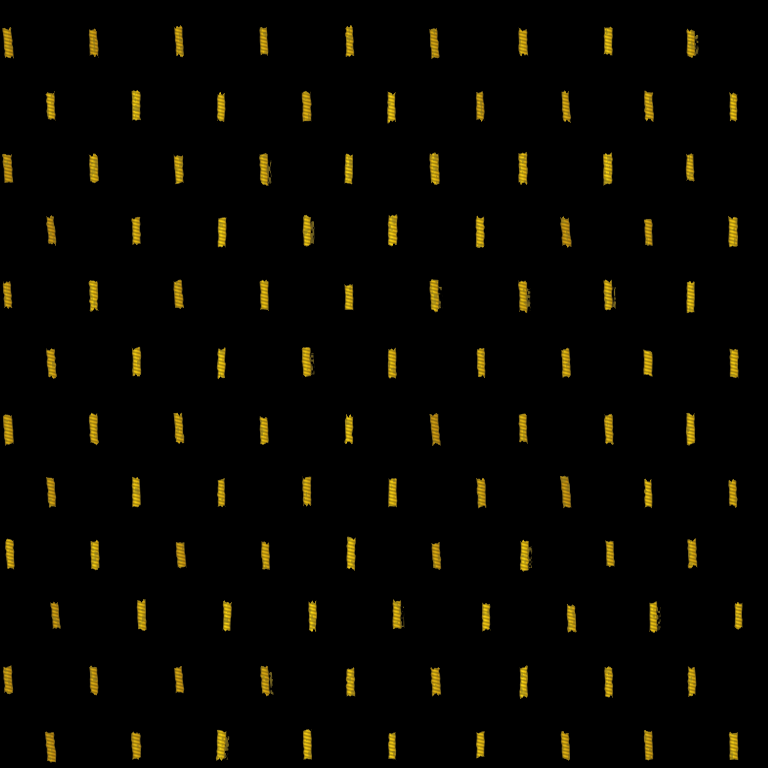
A WebGL 1 fragment shader for this pattern:

```glsl
precision highp float;

uniform vec2 u_resolution;

// Layout, in canvas units unless noted
const vec2 GRID = vec2(9.0, 12.0);         // repeats across and down
const vec2 FIRST = vec2(0.597, 0.344);     // first mark, in cells
const float STAGGER = 0.503;               // shift of alternate rows, in cells
const vec2 HALF_SIZE = vec2(0.0054, 0.0186);
const float COIL_PITCH = 0.0046;
const float END_FRAY = 0.0048;
const float SIDE_FRAY = 0.0017;
const float MAX_LEAN = 0.10;
const float GHOST_CHANCE = 0.10;
const float PI = 3.14159265;

// Thread colours
const vec3 SHADOW = vec3(0.25, 0.21, 0.11);
const vec3 OLIVE = vec3(0.49, 0.42, 0.12);
const vec3 AMBER = vec3(0.69, 0.50, 0.06);
const vec3 GOLD = vec3(0.81, 0.65, 0.06);
const vec3 GLINT = vec3(0.97, 0.85, 0.09);

float hash(vec2 p) {
    vec3 q = fract(p.xyx * 0.1031);
    q += dot(q, q.yzx + 33.33);
    return fract((q.x + q.y) * q.z);
}

float noise(vec2 p) {
    vec2 i = floor(p);
    vec2 f = fract(p);
    f = f * f * (3.0 - 2.0 * f);
    float low = mix(hash(i), hash(i + vec2(1.0, 0.0)), f.x);
    float high = mix(hash(i + vec2(0.0, 1.0)), hash(i + 1.0), f.x);
    return mix(low, high, f.y);
}

float boxDistance(vec2 p, vec2 halfSize) {
    vec2 d = abs(p) - halfSize;
    return length(max(d, 0.0)) + min(max(d.x, d.y), 0.0);
}

// Slow misregistration of rows and columns
vec2 drift(vec2 center, float row) {
    float columnSlip = 0.004 * (step(0.60, center.x) - step(0.82, center.x));
    float rowSlip = 0.007 * exp(-1.5 * (row - 2.2) * (row - 2.2));
    float rowSag = 0.005 * cos(2.0 * PI * (row - 4.5) / 7.0) * sin(PI * row / 11.0);
    return vec2(columnSlip + rowSlip, -rowSag);
}

float coverage(float distance, float pixel) {
    return 1.0 - smoothstep(-0.6 * pixel, 0.6 * pixel, distance);
}

// Coiled metal thread: ridges, lengthwise sheen, tarnish and dark rim
vec3 threadColor(vec2 p, vec2 grain, float edge, float warmth, float pixel) {
    float ridge = 0.5 + 0.5 * cos(2.0 * PI * (p.y + 0.25 * p.x) / COIL_PITCH);
    ridge = mix(0.5, ridge, 1.0 - smoothstep(0.3, 0.6, pixel / COIL_PITCH));
    float mottling = noise(grain + p / vec2(0.0030, 0.0042));
    float sheen = exp(-pow((p.x + 0.0012) / 0.0028, 2.0));
    vec3 color = mix(GOLD, AMBER, warmth);
    color = mix(color, GLINT, sheen * (1.0 - 0.65 * warmth) * (0.25 + 0.7 * mottling));
    color *= 0.80 + 0.28 * ridge;
    color = mix(color, OLIVE, 0.55 * smoothstep(0.55, 0.95, mottling));
    float rim = smoothstep(-0.0021, 0.0, edge);
    return mix(color, mix(SHADOW, OLIVE, mottling), 0.75 * rim);
}

void main() {
    vec2 uv = gl_FragCoord.xy / u_resolution;
    float pixel = 1.0 / min(u_resolution.x, u_resolution.y);

    // Find the staggered cell
    vec2 grid = uv * GRID - FIRST;
    float row = floor(grid.y + 0.5);
    float parity = mod(row, 2.0);
    float shift = parity * STAGGER;
    float column = floor(grid.x + shift + 0.5);
    vec2 center = (vec2(column - shift, row) + FIRST) / GRID;

    // Traits shared by a column, and those of a single mark
    vec2 id = vec2(column, row) + 11.0;
    vec2 columnId = vec2(column + 31.0, parity + 7.0);
    float columnTrait = hash(columnId);
    float markTrait = hash(id);
    vec2 grain = 40.0 * vec2(markTrait, hash(id + 19.0)) + 60.0;

    vec2 jitter = (vec2(hash(id + 43.0), hash(id + 71.0)) - 0.5) * vec2(0.0016, 0.004);
    vec2 p = uv - center - drift(center, row) - jitter;
    float lean = MAX_LEAN * (columnTrait - 0.15) + 0.05 * (markTrait - 0.5);
    p.x += lean * p.y;

    // Ragged outline
    float endFray = noise(grain + vec2(p.x / 0.0024, 5.0 * step(0.0, p.y))) - 0.5;
    float sideFray = noise(grain.yx + vec2(5.0 * step(0.0, p.x), p.y / 0.0045)) - 0.5;
    vec2 halfSize = HALF_SIZE * (0.90 + 0.18 * vec2(hash(id + 5.0), hash(id + 13.0)));
    halfSize += vec2(SIDE_FRAY * sideFray, END_FRAY * endFray);
    float edge = boxDistance(p, halfSize);

    // Loose dull fibres beside a few marks
    float ghosted = step(1.0 - GHOST_CHANCE, hash(id + 97.0));
    float ghostEdge = boxDistance(p - vec2(0.005, -0.003), halfSize * vec2(0.85, 0.75));
    float fibres = noise(grain + p / vec2(0.0022, 0.0028));
    float ghost = ghosted * coverage(ghostEdge, pixel) * smoothstep(0.15, 0.65, fibres);

    float warmth = clamp(0.75 * columnTrait + 0.7 * markTrait - 0.3, 0.0, 1.0);
    vec3 color = mix(SHADOW, OLIVE, fibres) * ghost;
    color = mix(color, threadColor(p, grain, edge, warmth, pixel), coverage(edge, pixel));
    gl_FragColor = vec4(color, 1.0);
}
```
